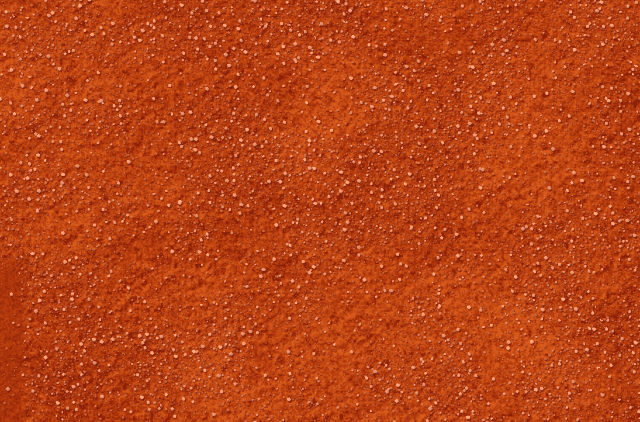
This texture is drawn by a WebGL 1 fragment shader. Its source:

```glsl
precision highp float;
// Rust-orange sandy ground: gritty clay relief strewn with pale rounded grains.

uniform vec2 u_resolution;

const vec3 CLAY_DARK = vec3(0.55, 0.125, 0.03);
const vec3 CLAY_MID = vec3(0.71, 0.23, 0.05);
const vec3 CLAY_LIGHT = vec3(0.83, 0.34, 0.10);
const vec3 SHADOW = vec3(0.45, 0.09, 0.03);
const vec3 GRAIN_DULL = vec3(0.73, 0.30, 0.15);
const vec3 GRAIN_WARM = vec3(0.84, 0.43, 0.26);
const vec3 GRAIN_PALE = vec3(0.96, 0.61, 0.46);
const vec2 LIGHT_DIR = vec2(-0.55, 0.83);

float hash(vec2 p) {
  return fract(sin(dot(p, vec2(127.1, 311.7))) * 43758.545);
}

vec2 hash2(vec2 p) {
  return vec2(hash(p), hash(p + vec2(37.2, 17.9)));
}

float noise(vec2 p) {
  vec2 i = floor(p);
  vec2 f = fract(p);
  f = f * f * (3.0 - 2.0 * f);
  float low = mix(hash(i), hash(i + vec2(1.0, 0.0)), f.x);
  float high = mix(hash(i + vec2(0.0, 1.0)), hash(i + vec2(1.0)), f.x);
  return mix(low, high, f.y);
}

float fbm(vec2 p) {
  float sum = 0.0;
  float weight = 0.48;
  for (int i = 0; i < 3; i++) {
    sum += weight * noise(p);
    p = mat2(1.6, 1.2, -1.2, 1.6) * p + 5.3;
    weight *= 0.7;
  }
  return sum;
}

// Lumps slightly stretched along the rising diagonal
float clayHeight(vec2 p) {
  vec2 along = vec2(0.8 * p.x + 0.6 * p.y, 0.8 * p.y - 0.6 * p.x);
  return fbm(along * vec2(50.0, 62.0));
}

vec3 clayColor(float tone) {
  vec3 lower = mix(CLAY_DARK, CLAY_MID, clamp(tone * 2.0, 0.0, 1.0));
  return mix(lower, CLAY_LIGHT, clamp(tone * 2.0 - 1.0, 0.0, 1.1));
}

// Signed distance to a rotated, slightly uneven pebble
float pebble(vec2 d, float radius, float seed) {
  float turn = 6.2832 * seed;
  float c = cos(turn);
  float s = sin(turn);
  d = vec2(c * d.x + s * d.y, c * d.y - s * d.x);
  d.y *= 1.0 + 0.4 * fract(seed * 7.0);
  float angle = atan(d.y, d.x + 0.00001);
  float lobes = 3.0 + floor(3.0 * fract(seed * 13.0));
  return length(d) - radius * (1.0 + 0.09 * sin(lobes * angle + turn));
}

// Strews one size of grain, each with a shadow away from the light
vec3 strewGrains(vec3 ground, vec2 p, float cell, float radius,
                 float chance, vec3 tint, float pixel) {
  vec2 home = floor(p / cell);
  float shade = 0.0;
  float cover = 0.0;
  vec3 grain = tint;
  for (int y = -1; y <= 1; y++) {
    for (int x = -1; x <= 1; x++) {
      vec2 id = home + vec2(float(x), float(y));
      float present = step(hash(id + 3.7), chance);
      float seed = hash(id + 91.3);
      float size = radius * mix(0.65, 1.4, seed * seed);
      vec2 d = p - (id + hash2(id + 11.1)) * cell;
      float body = pebble(d, size, seed);
      float shadowDist = length(d + LIGHT_DIR * size * 0.9) - size;
      float mask = present * (1.0 - smoothstep(-0.65, 0.65, body / pixel));
      float dim = present * (1.0 - smoothstep(-0.8, 0.8, shadowDist / pixel));
      float lit = 0.9 + 0.18 * hash(id + 55.5) + 0.08 * dot(d, LIGHT_DIR) / size;
      shade = max(shade, dim);
      grain = mix(grain, tint * lit, mask);
      cover = max(cover, mask);
    }
  }
  return mix(mix(ground, SHADOW, 0.65 * shade), grain, cover);
}

void main() {
  float pixel = 1.0 / u_resolution.y;
  vec2 p = gl_FragCoord.xy * pixel;

  // Clay relief, broad patches, fine grit and dark pits
  vec2 toLight = LIGHT_DIR * 0.004;
  float relief = clayHeight(p - toLight) - clayHeight(p + toLight);
  float patches = fbm(p * 4.0 + 8.0) - 0.5;
  float grit = noise(p * 300.0) - 0.5;
  float pits = smoothstep(0.66, 0.9, noise(p * 125.0 + 4.0));
  float tone = 0.60 + 1.05 * relief + 0.65 * patches + 0.65 * grit - 0.4 * pits;
  tone += 0.35 * (clayHeight(p + 2.0) - 0.5);

  // Smoother worn strip at the lower left
  float worn = (1.0 - smoothstep(0.04, 0.07, p.x)) * (1.0 - smoothstep(0.34, 0.40, p.y));
  vec3 color = clayColor(mix(tone, 0.3 + 0.3 * grit, 0.65 * worn));

  // Grains from fine to coarse, in loose clusters
  float cluster = mix(0.55, 1.45, smoothstep(0.25, 0.75, noise(p * 11.0)));
  cluster *= 1.0 - 0.85 * worn;
  color = strewGrains(color, p, 0.0075, 0.0019, 0.42 * cluster, GRAIN_DULL, pixel);
  color = strewGrains(color, p, 0.0115, 0.0025, 0.44 * cluster, GRAIN_WARM, pixel);
  color = strewGrains(color, p, 0.020, 0.0037, 0.46 * cluster, GRAIN_PALE, pixel);

  gl_FragColor = vec4(clamp(color, 0.0, 1.0), 1.0);
}
```
